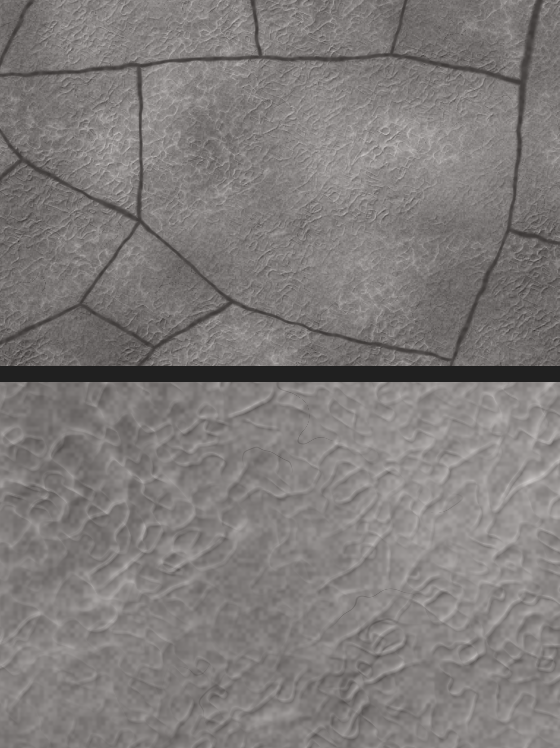
Top, the full canvas; bottom, a detail of the centre.
Give the GLSL for this texture, as a Shadertoy shader.

```glsl
// Stamped grey concrete: large irregular flagstones with dark joints and a crinkled, worn skin.

const float BASE_TONE = 0.484;       // mean grey of the stone
const float JOINT_TONE = 0.255;      // grey at the bottom of a joint
const float JOINT_WIDTH = 0.0058;    // half width of a joint
const float BLOTCH = 0.24;           // strength of broad stains
const float CRINKLE_RELIEF = 0.19;   // strength of the embossed wrinkles
const float DEPOSIT = 0.15;          // strength of whitish wear on the ridges
const float GRAIN = 0.07;            // strength of the fine grain
const vec3 WARM_TINT = vec3(0.012, -0.003, -0.008);

// Each stone is a sloped plane (x slope, y slope, offset); the lowest plane owns the point.
const int STONES = 13;
const vec3 STONE_PLANES[STONES] = vec3[STONES](
    vec3(0.0),                            // large centre
    vec3(0.0725, -1.0, 0.7902),           // top row
    vec3(0.0251, -1.0042, 0.8276),
    vec3(-0.2182, -0.9324, 1.0283),
    vec3(0.3725, -1.1587, 0.9219),
    vec3(-6.5182, 0.6426, 8.7997),        // right side
    vec3(-6.1534, 2.4306, 7.6415),
    vec3(0.01685, 0.06406, -0.0215),      // bottom
    vec3(0.0323, 0.03815, -0.02707),
    vec3(0.03715, 0.0458, -0.02951),
    vec3(0.03, -0.0006, -0.011),          // left side
    vec3(0.046, 0.0284, -0.0284),
    vec3(0.056, 0.0183, -0.0231));

float hash(vec2 p) {
    vec3 q = fract(p.xyx * vec3(0.1031, 0.1030, 0.0973));
    q += dot(q, q.yzx + 33.33);
    return fract((q.x + q.y) * q.z);
}

float noise(vec2 p) {
    vec2 i = floor(p), f = fract(p);
    f = f * f * f * (f * (f * 6.0 - 15.0) + 10.0);
    return mix(mix(hash(i), hash(i + vec2(1, 0)), f.x),
               mix(hash(i + vec2(0, 1)), hash(i + vec2(1, 1)), f.x), f.y);
}

float fbm(vec2 p) {
    float sum = 0.0, weight = 0.533;
    for (int i = 0; i < 4; i++) {
        sum += weight * noise(p);
        p = mat2(1.6, 1.2, -1.2, 1.6) * p + 17.3;
        weight *= 0.5;
    }
    return sum;
}

float ridge(vec2 p) {
    float r = 1.0 - abs(2.0 * noise(p) - 1.0);
    return r * r;
}

// Leathery network of short wrinkles, leaning up to the right.
float crinkle(vec2 p) {
    p += 0.03 * vec2(fbm(p * 15.0 + 3.0), fbm(p * 15.0 + 41.0));
    vec2 along = mat2(0.82, -0.57, 0.57, 0.82) * p;
    return 0.6 * ridge(along * vec2(36.0, 58.0) + 11.0)
         + 0.4 * ridge(mat2(0.9, 0.44, -0.44, 0.9) * p * vec2(70.0, 88.0) + 5.0);
}

// Returns the distance to the nearest joint and the index of the stone.
vec2 flagstone(vec2 p) {
    int owner = 0;
    float lowest = 1e5;
    for (int i = 0; i < STONES; i++) {
        float h = dot(STONE_PLANES[i], vec3(p, 1.0));
        if (h < lowest) { lowest = h; owner = i; }
    }
    float edge = 1e5;
    for (int i = 0; i < STONES; i++) {
        if (i == owner) continue;
        vec3 rise = STONE_PLANES[i] - STONE_PLANES[owner];
        edge = min(edge, dot(rise, vec3(p, 1.0)) / length(rise.xy));
    }
    return vec2(edge, float(owner));
}

void mainImage(out vec4 fragColor, in vec2 fragCoord) {
    vec2 p = fragCoord / iResolution.y;

    // Stone layout with gently bowed, slightly ragged joints
    vec2 bow = 0.009 * vec2(sin(p.y * 7.0 + 1.0), sin(p.x * 8.0 + 0.6));
    vec2 ragged = 0.007 * (vec2(noise(p * 28.0), noise(p * 28.0 + 60.0)) - 0.5);
    vec2 stone = flagstone(p + bow + ragged);
    float edge = stone.x;

    // Broad stains, tone of each stone, and the dirty upper right corner
    float dirt = smoothstep(1.38, 1.46, p.x) * smoothstep(0.5, 0.8, p.y);
    float tone = BASE_TONE + BLOTCH * (fbm(p * 3.2 + 8.0) - 0.5);
    tone += 0.03 * (hash(vec2(stone.y, 4.0)) - 0.5) - 0.06 * dirt;

    // Embossed wrinkles and pale wear on their crests
    vec2 light = vec2(-0.0011, 0.0016);
    float relief = crinkle(p + light) - crinkle(p - light);
    float crest = crinkle(p);
    float roughness = mix(0.45, 1.2, smoothstep(0.35, 0.65, fbm(p * 4.0 + 30.0)));
    float worn = smoothstep(0.4, 0.7, fbm(p * vec2(5.0, 6.5) + 52.0));
    tone -= CRINKLE_RELIEF * roughness * relief;
    tone += DEPOSIT * worn * crest * crest;

    // Sparse dark creases and fine grain
    float crease = smoothstep(0.93, 1.0, ridge(p * vec2(17.0, 25.0) + 3.0 * fbm(p * 9.0)));
    tone -= 0.07 * crease * smoothstep(0.55, 0.75, noise(p * 13.0 + 70.0));
    tone += GRAIN * (noise(p * 250.0) - 0.5) + 0.6 * GRAIN * (noise(p * 120.0) - 0.5);

    // Rounded stone rims falling into the joints
    float width = JOINT_WIDTH * (0.65 + 0.7 * noise(p * 9.0 + 20.0)) * (1.0 + 0.8 * dirt);
    tone -= 0.045 * exp(-edge / 0.022);
    tone += 0.03 * smoothstep(0.008, 0.014, edge) * smoothstep(0.028, 0.014, edge) * noise(p * 20.0);
    float groove = 1.0 - smoothstep(0.25 * width, 1.5 * width, edge);
    tone = mix(tone, JOINT_TONE + 0.08 * (noise(p * 90.0) - 0.5), 0.93 * groove);

    fragColor = vec4(clamp(tone + WARM_TINT, 0.0, 1.0), 1.0);
}
```
